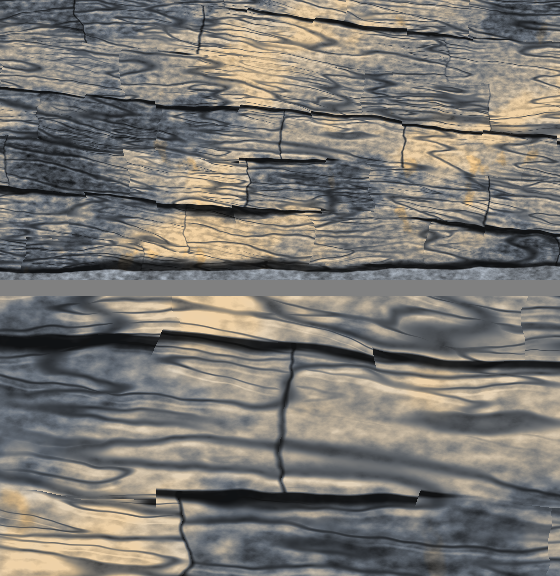
Top: the whole. Bottom: its middle third, enlarged.
Reproduce this texture procedurally as a WebGL 1 fragment shader.

```glsl
precision highp float;
uniform vec2 u_resolution;

#define DIP 0.10
#define BEDS 5.72
#define JOINTS 2.3
#define CREVICE 0.075
#define CRACK_DEPTH 0.68
#define LIP_LIGHT 0.13
#define BASE_TONE 0.58
#define GRAIN 0.24
#define STAIN_DARK 0.19
#define COOL vec3(0.95, 1.0, 1.06)
#define WARM vec3(1.08, 1.0, 0.88)

vec2 hash2(vec2 c) {
  vec3 q = fract(c.xyx * vec3(0.1031, 0.1030, 0.0973));
  q += dot(q, q.yzx + 33.33);
  return fract((q.xx + q.yz) * q.zy);
}

float corner(vec2 cell, vec2 offset, vec2 f) {
  return dot(hash2(cell + offset) * 2.0 - 1.0, f - offset);
}

// Gradient noise, roughly -0.7 to 0.7
float noise(vec2 p) {
  vec2 i = floor(p), f = fract(p);
  vec2 u = f * f * f * (f * (f * 6.0 - 15.0) + 10.0);
  float low = mix(corner(i, vec2(0, 0), f), corner(i, vec2(1, 0), f), u.x);
  float high = mix(corner(i, vec2(0, 1), f), corner(i, vec2(1, 1), f), u.x);
  return mix(low, high, u.y);
}

float fbm(vec2 p) {
  float sum = 0.0, amp = 1.0;
  for (int i = 0; i < 5; i++) {
    sum += amp * noise(p);
    p = mat2(1.6, 1.2, -1.2, 1.6) * p + 7.3;
    amp *= 0.5;
  }
  return sum;
}

// Long cracks along the contours of stretched noise
float strata(vec2 q) {
  float gate = noise(q * vec2(2.5, 9.0) + 31.0);
  float coarse = abs(noise(q * vec2(2.6, 19.0) + 5.0) - 0.04);
  float fine = abs(noise(q * vec2(4.0, 43.0) + 17.0) + 0.05);
  float wide = 0.045 + 0.07 * smoothstep(-0.2, 0.4, gate);
  float thin = 0.05 + 0.09 * smoothstep(-0.3, 0.3, -gate);
  float a = 1.0 - smoothstep(0.0, wide, coarse);
  float b = 1.0 - smoothstep(0.0, thin, fine);
  return max(a, b * smoothstep(-0.35, 0.25, noise(q * vec2(3.0, 6.0) + 53.0)));
}

void main() {
  vec2 p = gl_FragCoord.xy / u_resolution.y;

  // Dipping, gently folded bedding
  float v = p.y + DIP * p.x + 0.05 * noise(p * 1.5 + 3.0)
          + 0.014 * noise(p * 6.0) + 0.006 * noise(p * 19.0);
  float column = floor(p.x * 3.5 + 0.35 * noise(p * 5.0 + 9.0));
  float bed = (v + 0.028 * (hash2(vec2(column, 4.0)).x - 0.5)) * BEDS;
  float row = floor(bed);

  // Vertical joints split each bed into blocks
  float along = (p.x + 0.06 * fbm(p * vec2(2.0, 5.0) + 21.0)) * JOINTS
              + 5.0 * hash2(vec2(row, 8.0)).x;
  vec2 block = hash2(vec2(floor(along), row + 40.0));
  float seam = floor(along + 0.5);
  float seamDist = abs(along - seam) / JOINTS;
  float seamOpen = smoothstep(0.35, 0.95, hash2(vec2(seam, row + 70.0)).x);
  float seamWidth = 0.004 + 0.007 * smoothstep(-0.2, 0.4, noise(p * 9.0));
  float joint = seamOpen * (1.0 - smoothstep(0.0, seamWidth, seamDist));

  // Thin layers, tilted a little in every block
  float tilt = (block.x - 0.5) * 0.18 * (fract(along) - 0.5) / JOINTS;
  vec2 q = vec2(p.x, v + tilt + 0.002 * noise(p * 45.0));
  float crack = strata(q);
  float lip = strata(q + vec2(0.0, 0.008)) * (1.0 - crack);

  // Shadowed gaps below overhanging beds
  float k = floor(bed + 0.5);
  float below = (bed - k) / BEDS;
  float major = 1.0 - mod(k, 2.0);
  float opening = noise(vec2(p.x * 1.8 + 2.0, k * 7.37 + 0.5)) * 1.2
                + 0.04 + 0.4 * major + 0.15 * noise(p * 12.0);
  float gap = 0.002 + CREVICE * pow(clamp(opening, 0.0, 1.0), 2.0);
  float shadow = smoothstep(-gap, -gap * 0.35, below)
               * (1.0 - smoothstep(-0.001, 0.003, below))
               * smoothstep(0.003, 0.009, gap);

  // Weathered surface: stains, bare patches and grain
  float weather = fbm(p * vec2(1.6, 2.6) + 13.0);
  float speckle = fbm(p * vec2(9.0, 13.0) + 37.0);
  float stain = smoothstep(0.0, 0.28, fbm(p * vec2(3.0, 4.5) + 61.0)
              + 0.35 * speckle + 0.16 - 0.17 * p.x);
  float bare = smoothstep(0.08, 0.3, weather + 0.3 * speckle);
  float rust = smoothstep(0.34, 0.55, fbm(p * vec2(8.0, 6.0) + 83.0));
  float grain = fbm(p * vec2(38.0, 62.0));
  float tone = BASE_TONE + 0.2 * weather + 0.11 * (block.y - 0.5)
             + 0.2 * noise(q * vec2(5.0, 70.0)) + GRAIN * grain
             + 0.09 * bare - STAIN_DARK * stain * (1.0 - 0.6 * bare)
             + LIP_LIGHT * lip;
  tone *= 1.0 - CRACK_DEPTH * crack * (0.75 + 0.5 * grain);
  tone *= (1.0 - 0.65 * joint) * (1.0 - 0.84 * shadow);

  // Pale foreground ledge under a dark recess
  float ledge = 0.035 + 0.03 * fbm(vec2(p.x * 2.5, 2.5));
  float rise = p.y - ledge;
  float recess = 0.025 + 0.04 * smoothstep(-0.3, 0.4, noise(vec2(p.x * 3.0, 6.5)));
  tone *= 1.0 - 0.8 * (1.0 - smoothstep(0.3 * recess, recess, rise));
  float front = 1.0 - smoothstep(-0.003, 0.003, rise);
  tone = mix(tone, 0.5 + 0.25 * grain + 0.2 * speckle, front);

  // Dark faces run blue, bright faces run tan
  tone = clamp(tone, 0.07, 0.82);
  float warmth = smoothstep(0.32, 0.72, tone) + 0.35 * bare + 0.8 * rust
               - 0.35 * stain + 0.4 * weather;
  warmth = mix(warmth, 0.0, front);
  gl_FragColor = vec4(tone * mix(COOL, WARM, clamp(warmth, -0.2, 1.9)), 1.0);
}
```
